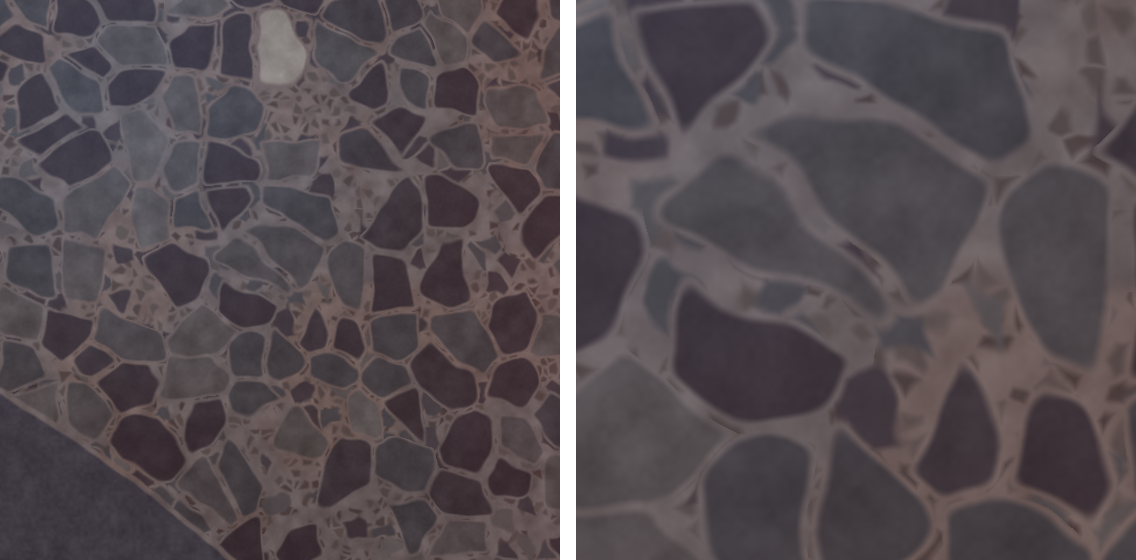
Left: the whole. Right: its middle third, enlarged.
Give the GLSL for this texture, as a Shadertoy shader.

```glsl
// Worn terrazzo under dim light: dark angular stones and small chips in a
// mauve mortar, with a plain dark slab in the lower left corner.
// Stones are warped Voronoi cells, inset, cut by random planes and rounded.

#define STONE_GRID 10.5
#define MEDIUM_GRID 25.0
#define CHIP_GRID 54.0
#define EDGE_BLUR 0.0032
#define MISSING_STONES 0.11
#define MOTTLE 0.045
#define MORTAR vec3(0.400, 0.352, 0.352)
#define DARK_STONE vec3(0.232, 0.186, 0.206)
#define SLATE_STONE vec3(0.262, 0.238, 0.252)
#define GREY_STONE vec3(0.318, 0.282, 0.284)
#define COOL_LIGHT vec3(0.020, 0.055, 0.085)
#define PALE_SPOT vec2(0.56, 0.87)

vec2 hash2(vec2 p) {
    vec3 q = fract(vec3(p.xyx) * vec3(0.1031, 0.1030, 0.0973));
    q += dot(q, q.yzx + 33.33);
    return fract((q.xx + q.yz) * q.zy);
}

float noise(vec2 p) {
    vec2 i = floor(p), f = fract(p);
    f = f * f * (3.0 - 2.0 * f);
    float low = mix(hash2(i).x, hash2(i + vec2(1, 0)).x, f.x);
    float high = mix(hash2(i + vec2(0, 1)).x, hash2(i + vec2(1, 1)).x, f.x);
    return mix(low, high, f.y);
}

float fbm(vec2 p) {
    float sum = 0.0, gain = 0.5;
    for (int i = 0; i < 4; i++) {
        sum += gain * noise(p);
        p = p * 2.03 + 17.3;
        gain *= 0.5;
    }
    return sum;
}

vec2 warp(vec2 p, float freq) {
    return vec2(noise(p * freq + 3.7), noise(p * freq + 41.2)) - 0.5;
}

float smoothMin(float a, float b, float k) {
    float h = max(k - abs(a - b), 0.0) / k;
    return min(a, b) - 0.25 * h * h * k;
}

vec2 site(vec2 cell) {
    return cell + 0.5 + 0.84 * (hash2(cell + 11.0) - 0.5);
}

// Returns depth inside the fragment (positive inside) and its cell id.
vec3 fragments(vec2 p, float gapMin, float gapMax, float cutMin) {
    vec2 base = floor(p), cell = base;
    float nearest = 1e3;
    for (int k = 0; k < 9; k++) {
        vec2 c = base + vec2(k % 3 - 1, k / 3 - 1);
        vec2 r = p - site(c);
        float d = dot(r, r);
        if (d < nearest) { nearest = d; cell = c; }
    }
    vec2 center = site(cell);
    float depth = 1.0;
    for (int k = 0; k < 25; k++) {
        if (k == 12) continue;
        vec2 other = site(cell + vec2(k % 5 - 2, k / 5 - 2));
        float border = dot(0.5 * (center + other) - p, normalize(other - center));
        depth = smoothMin(depth, border, 0.07);
    }
    depth -= mix(gapMin, gapMax, hash2(cell + 5.0).x);
    // Random planes make the outline angular and sometimes elongated.
    for (int k = 0; k < 2; k++) {
        vec2 h = hash2(cell + 23.0 + 7.0 * float(k));
        vec2 dir = vec2(cos(6.2832 * h.x), sin(6.2832 * h.x));
        float cut = mix(cutMin, 0.62, h.y) - dot(p - center, dir);
        depth = smoothMin(depth, cut, 0.07);
    }
    return vec3(depth, cell);
}

float cover(float depth) {
    return smoothstep(-EDGE_BLUR, EDGE_BLUR, depth);
}

vec3 stoneColor(float pick) {
    vec3 c = mix(DARK_STONE, SLATE_STONE, smoothstep(0.32, 0.48, pick));
    c = mix(c, GREY_STONE, smoothstep(0.64, 0.80, pick));
    return mix(c, GREY_STONE + 0.035, smoothstep(0.91, 0.95, pick));
}

void mainImage(out vec4 fragColor, in vec2 fragCoord) {
    vec2 uv = fragCoord / iResolution.y;
    vec2 p = uv + 0.040 * warp(uv, 6.0) + 0.010 * warp(uv, 32.0);
    float mottle = fbm(uv * 38.0) - 0.47;
    float patches = smoothstep(0.42, 0.62, fbm(uv * 5.0 + 8.0));

    // Slab depth below a slightly bowed edge
    float slab = (0.295 - 0.58 * uv.x - 0.35 * uv.x * uv.x - uv.y) / 1.22;
    slab += 0.004 * (noise(uv * 30.0) - 0.5);

    // Mortar, warmer in patches
    vec3 color = MORTAR + patches * vec3(0.024, 0.000, -0.014);
    color += 0.10 * mottle + 0.05 * (noise(uv * 70.0) - 0.5);

    // Large stones
    vec3 stone = fragments(p * STONE_GRID, 0.035, 0.11, 0.20);
    vec2 pick = hash2(stone.yz + 71.0);
    bool pale = all(equal(stone.yz, floor(PALE_SPOT * STONE_GRID)));
    float stoneDepth = stone.x / STONE_GRID;
    if (pick.y < MISSING_STONES && !pale) stoneDepth = -0.05;
    stoneDepth = min(stoneDepth, -slab - 0.010);

    // Chips fill the space that large stones leave free
    float room = min(-stoneDepth - 0.005, -slab - 0.012);
    vec2 q = uv + 0.012 * warp(uv, 45.0);
    vec3 chip = fragments(q * CHIP_GRID + 90.0, 0.08, 0.24, 0.10);
    vec2 chipPick = hash2(chip.yz + 31.0);
    float chipMask = cover(min(chip.x / CHIP_GRID, room));
    chipMask *= step(chipPick.y, 0.42 + 0.25 * patches);
    vec3 chipColor = mix(vec3(0.265, 0.205, 0.200), vec3(0.345, 0.295, 0.285), chipPick.x);
    color = mix(color, chipColor, 0.9 * chipMask);

    vec3 medium = fragments(q * MEDIUM_GRID + 40.0, 0.05, 0.15, 0.14);
    vec2 mediumPick = hash2(medium.yz + 53.0);
    float mediumMask = cover(min(medium.x / MEDIUM_GRID, room));
    mediumMask *= step(mediumPick.y, 0.40);
    color = mix(color, stoneColor(mediumPick.x) + 0.02 + MOTTLE * mottle, mediumMask);

    vec3 face = pale ? vec3(0.53, 0.48, 0.45) : stoneColor(pick.x);
    face += MOTTLE * mottle * (1.0 + 2.0 * pick.x);
    color = mix(color, face, cover(stoneDepth));

    // Slab with fine grain
    vec3 slabColor = vec3(0.245, 0.222, 0.255) + 0.07 * mottle;
    slabColor += 0.025 * (noise(uv * 150.0) - 0.5);
    color = mix(color, slabColor, cover(slab));

    // Cool glow at upper left, faint warm light at the right
    float cool = smoothstep(0.75, 0.05, distance(uv, vec2(0.23, 0.88)));
    color += COOL_LIGHT * cool;
    color += vec3(0.018, 0.004, 0.006) * smoothstep(0.65, 1.0, uv.x);
    color -= 0.018 * smoothstep(0.45, 0.0, uv.y) * (1.0 - cover(slab));
    color += 0.012 * (noise(uv * 240.0) - 0.5);

    fragColor = vec4(color, 1.0);
}
```
